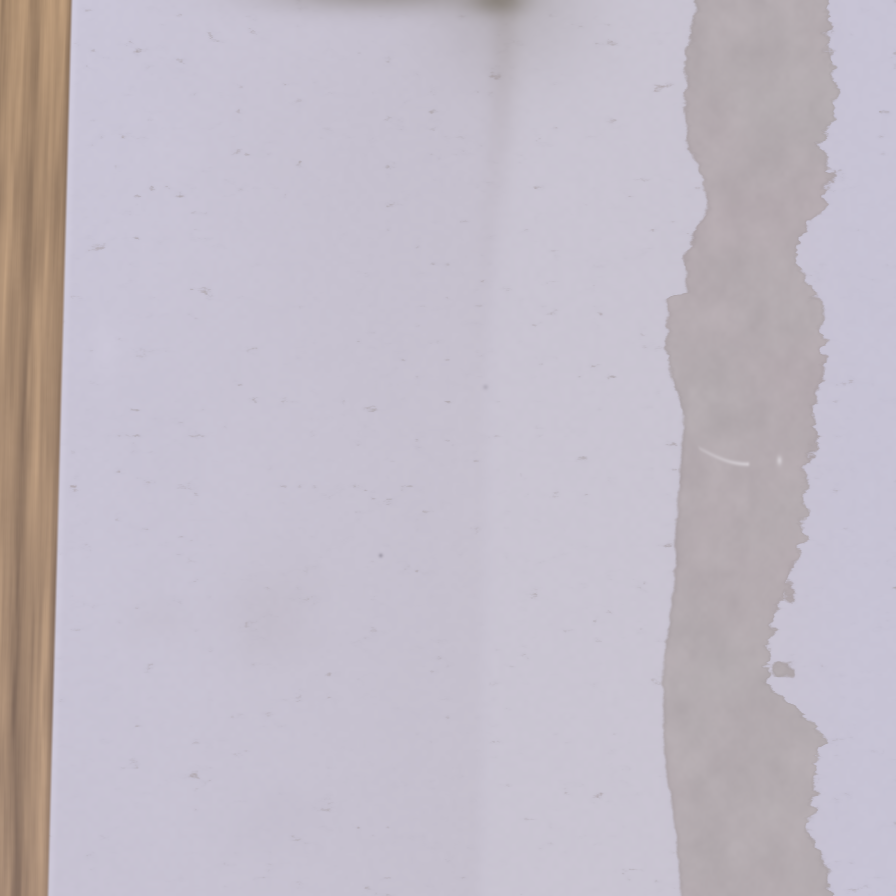
Reproduce this texture procedurally as a WebGL 1 fragment shader.

```glsl
precision highp float;

uniform vec2 u_resolution;

#define WALL vec3(0.780, 0.761, 0.818)
#define WALL_WARM vec3(0.793, 0.776, 0.822)
#define BARE vec3(0.704, 0.670, 0.686)
#define WOOD_LIGHT vec3(0.745, 0.625, 0.520)
#define WOOD_DARK vec3(0.500, 0.415, 0.360)
#define SHADOW vec3(0.420, 0.390, 0.330)
#define RAGGED 0.011
#define EDGE_SOFT 0.0021
#define GRAIN 0.007

float hash(vec2 p) {
  return fract(sin(dot(p, vec2(127.1, 311.7))) * 43758.5453);
}

float noise(vec2 p) {
  vec2 i = floor(p), f = fract(p);
  f = f * f * (3.0 - 2.0 * f);
  return mix(mix(hash(i), hash(i + vec2(1.0, 0.0)), f.x),
             mix(hash(i + vec2(0.0, 1.0)), hash(i + vec2(1.0, 1.0)), f.x), f.y);
}

float fbm(vec2 p) {
  float sum = 0.0, amp = 0.5;
  for (int i = 0; i < 4; i++) {
    sum += amp * noise(p);
    p = p * 2.03 + 7.3;
    amp *= 0.5;
  }
  return sum / 0.9375;
}

// Soft elliptical spot, 1 at its centre
float spot(vec2 p, vec2 centre, vec2 radius) {
  vec2 d = (p - centre) / radius;
  return exp(-dot(d, d));
}

float ramp(float a, float b, float t) {
  return smoothstep(a, b, t);
}

// Outlines of the torn strip; t runs from the top down
float tornLeft(float t) {
  return 0.777 - 0.013 * ramp(0.0, 0.08, t) + 0.024 * ramp(0.15, 0.21, t)
    - 0.024 * ramp(0.23, 0.29, t) - 0.019 * ramp(0.326, 0.334, t)
    + 0.017 * ramp(0.41, 0.46, t) - 0.008 * ramp(0.46, 0.62, t)
    - 0.014 * ramp(0.62, 0.76, t) + 0.020 * ramp(0.81, 1.0, t);
}

float tornRight(float t) {
  return 0.924 + 0.008 * ramp(0.0, 0.117, t) - 0.014 * ramp(0.12, 0.156, t)
    + 0.009 * ramp(0.16, 0.205, t) - 0.036 * ramp(0.21, 0.275, t)
    + 0.024 * ramp(0.285, 0.34, t) + 0.007 * ramp(0.34, 0.41, t)
    - 0.014 * ramp(0.41, 0.45, t) + 0.007 * ramp(0.45, 0.49, t)
    - 0.017 * ramp(0.49, 0.525, t) - 0.039 * ramp(0.58, 0.73, t)
    + 0.058 * ramp(0.755, 0.825, t) - 0.009 * ramp(0.83, 0.91, t)
    + 0.023 * ramp(0.92, 1.0, t);
}

vec3 paintedWall(vec2 p, float t) {
  vec3 col = WALL + 0.014 * (fbm(p * vec2(7.0, 4.0)) - 0.5);
  col += vec3(0.010, 0.014, 0.024) * (1.0 - ramp(0.05, 0.38, p.x)) * (1.0 - 0.6 * t);
  col += vec3(0.002, 0.006, 0.016) * ramp(0.85, 0.97, p.x);

  // Soft vertical fold, lighter on its right
  float fold = 0.566 - 0.022 * ramp(0.0, 0.45, t) - 0.007 * ramp(0.4, 1.0, t);
  float side = p.x - fold;
  col -= vec3(0.007, 0.008, 0.016) * exp(-abs(side) * 8.0) * (1.0 - ramp(-0.012, 0.012, side));
  col = mix(col, WALL_WARM, 0.75 * ramp(-0.012, 0.018, side) * (1.0 - ramp(0.70, 0.92, p.x)));
  col -= vec3(0.035, 0.040, 0.055) * spot(vec2(side, t), vec2(0.0), vec2(0.016, 0.20));

  // Grime along the top
  col = mix(col, SHADOW, 0.50 * spot(vec2(p.x, t), vec2(0.555, 0.0), vec2(0.032, 0.016)));
  col = mix(col, SHADOW, 0.42 * spot(vec2(p.x, t), vec2(0.42, -0.008), vec2(0.12, 0.020)));
  col = mix(col, SHADOW, 0.17 * spot(vec2(p.x, t), vec2(0.57, 0.0), vec2(0.085, 0.085)));

  // Faint stains, a pale dab and two specks
  vec2 q = p + 0.03 * (fbm(p * 22.0) - 0.5);
  col -= vec3(0.016, 0.018, 0.024) * spot(q, vec2(0.305, 0.315), vec2(0.050, 0.055));
  col -= vec3(0.009, 0.011, 0.015) * spot(q, vec2(0.170, 0.305), vec2(0.040, 0.025));
  col -= 0.010 * spot(q, vec2(0.310, 0.085), vec2(0.050, 0.035));
  col += 0.014 * spot(q, vec2(0.122, 0.615), vec2(0.022, 0.028));
  col -= 0.13 * spot(p, vec2(0.425, 0.380), vec2(0.0025));
  col -= 0.07 * spot(p, vec2(0.542, 0.568), vec2(0.003));
  return col;
}

vec3 bareStrip(vec2 p) {
  vec3 col = BARE + 0.050 * (fbm(p * vec2(45.0, 34.0)) - 0.5);
  col += vec3(0.008, -0.002, 0.003) * (fbm(p * 9.0) - 0.5) * 2.0;
  // Pale scratch and chip
  float along = clamp((p.x - 0.778) / 0.056, 0.0, 1.0);
  float curve = 0.501 - 0.019 * sin(along * 1.57);
  float scratch = spot(p, vec2(0.778 + 0.056 * along, curve), vec2(0.0025, 0.0025));
  scratch *= (0.35 + 0.65 * along) * ramp(0.25, 0.55, noise(p * 70.0) + 0.3 * along);
  scratch = max(scratch, spot(p, vec2(0.870, 0.486), vec2(0.003, 0.005)));
  return mix(col, vec3(0.84, 0.82, 0.84), 0.8 * scratch);
}

vec3 wood(float across, float t) {
  float x = across + 0.005 * (noise(vec2(2.0, t * 5.0)) - 0.5);
  float streaks = fbm(vec2(x * 110.0, t * 4.0)) * 0.75 + noise(vec2(x * 260.0, t * 14.0)) * 0.25;
  float dark = 0.30 + 1.1 * (0.5 - streaks);
  dark += 0.45 * exp(-pow((x + 0.041) / 0.007, 2.0));
  dark += 0.35 * exp(-pow((x + 0.078) / 0.007, 2.0));
  dark += 0.30 * ramp(-0.010, 0.0, across);
  vec3 col = mix(WOOD_LIGHT, WOOD_DARK, clamp(dark, 0.0, 1.0));
  return col + vec3(0.020, 0.010, -0.020) * (0.7 - t);
}

void main() {
  vec2 p = gl_FragCoord.xy / u_resolution;
  float t = 1.0 - p.y;
  float soft = max(EDGE_SOFT, 0.8 / u_resolution.x);

  // Ragged tear, rougher on the right, with loose shreds
  float rough = fbm(vec2(p.x * 60.0, t * 105.0)) - 0.5;
  float leftGap = p.x - tornLeft(t) + RAGGED * (1.2 - 0.7 * ramp(0.4, 0.5, t)) * rough;
  float rightGap = tornRight(t) - p.x + RAGGED * 2.2 * rough;
  float inside = min(leftGap, rightGap);
  float shred = spot(p, vec2(0.880, 0.345), vec2(0.010, 0.020))
              + spot(p, vec2(0.872, 0.253), vec2(0.014, 0.011));
  inside = max(inside, 0.012 * (shred - 0.6 + 1.6 * rough));

  vec3 col = paintedWall(p, t);
  col = mix(col, bareStrip(p), smoothstep(-soft, soft, inside));
  col -= 0.022 * exp(-pow((inside - 0.001) / 0.003, 2.0));

  // Wooden post on the left
  float across = p.x - mix(0.0535, 0.0800, p.y);
  col += 0.018 * exp(-pow((across - 0.003) / 0.004, 2.0));
  col = mix(wood(across, t), col, smoothstep(-soft, soft, across));

  col += GRAIN * (noise(p * 150.0) - 0.5);
  gl_FragColor = vec4(col, 1.0);
}
```
